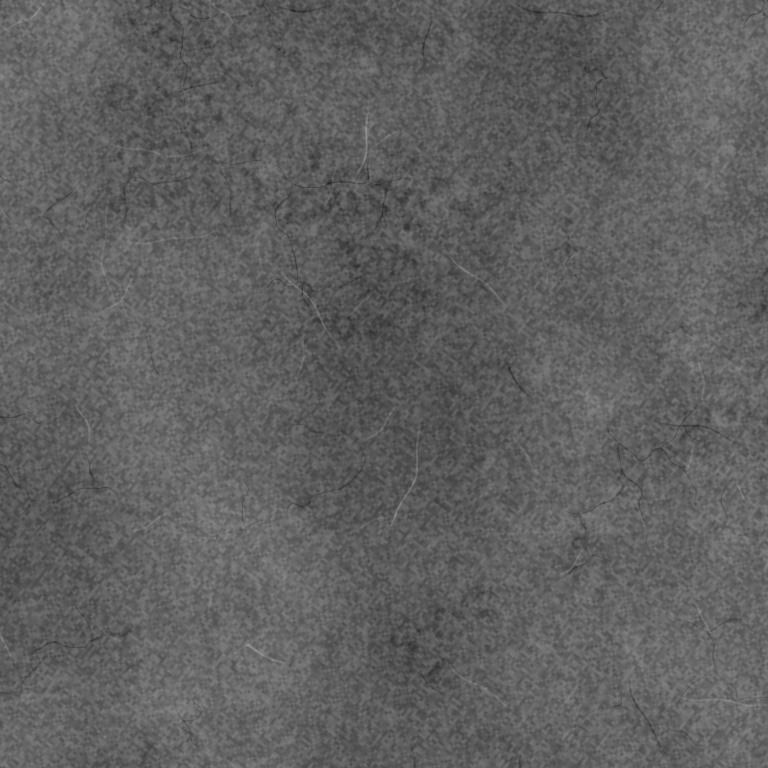
Reproduce this texture procedurally as a WebGL 2 fragment shader.

```glsl
#version 300 es
precision highp float;
// Worn grey concrete: soft stains and streaks under a fine grain, with clusters
// of dark pits, pale flakes, broken cracks taken from warped cellular borders,
// and thin curved scratches scattered over jittered grid cells.

uniform vec2 u_resolution;
out vec4 fragColor;

const float BASE_GREY = 0.377;
const float STAIN_FREQ = 4.5;
const float STAIN_GAIN = 0.17;
const float STREAK_GAIN = 0.07;
const float GRAIN_FREQ = 270.0;
const float GRAIN_GAIN = 0.135;
const float MOTTLE_FREQ = 110.0;
const float MOTTLE_GAIN = 0.055;
const float PIT_FREQ = 85.0;
const float PIT_DEPTH = 0.085;
const float FLAKE_GAIN = 0.032;
const float CRACK_FREQ = 9.0;
const float CRACK_WIDTH = 0.0035;
const float CRACK_DEPTH = 0.085;
const float SCRATCH_WIDTH = 0.0024;
const float SCRATCH_GAIN = 0.13;
const float SCRATCH_ANGLE = -0.95;
const float SCRATCH_SPREAD = 2.2;
const mat2 TURN = mat2(0.8, 0.6, -0.6, 0.8);

float hash(vec2 p) {
    vec3 q = fract(p.xyx * 0.1031);
    q += dot(q, q.yzx + 33.33);
    return fract((q.x + q.y) * q.z);
}

vec2 hash2(vec2 p) {
    return vec2(hash(p), hash(p + 57.7));
}

float noise(vec2 p) {
    vec2 cell = floor(p), f = fract(p);
    f = f * f * (3.0 - 2.0 * f);
    float low = mix(hash(cell), hash(cell + vec2(1, 0)), f.x);
    float high = mix(hash(cell + vec2(0, 1)), hash(cell + vec2(1, 1)), f.x);
    return mix(low, high, f.y);
}

float fbm(vec2 p) {
    float sum = 0.0, gain = 0.533;
    for (int i = 0; i < 4; i++) {
        sum += gain * noise(p);
        p = TURN * p * 2.07 + 11.3;
        gain *= 0.5;
    }
    return sum;
}

vec2 warp(vec2 p) {
    return vec2(noise(p), noise(p + 37.2)) - 0.5;
}

// Gap between the two nearest cell points; zero on the cell borders.
float cellBorder(vec2 p) {
    vec2 cell = floor(p);
    float nearest = 9.0, second = 9.0;
    for (int y = -1; y <= 1; y++)
    for (int x = -1; x <= 1; x++) {
        vec2 id = cell + vec2(x, y);
        float d = length(id + hash2(id) - p);
        second = min(second, max(nearest, d));
        nearest = min(nearest, d);
    }
    return second - nearest;
}

// Signed scratch brightness: mostly pale, some dark, tapered at both ends.
float scratches(vec2 p, float freq, float density, float pixel) {
    p *= freq;
    float width = max(SCRATCH_WIDTH, pixel) * freq;
    vec2 cell = floor(p);
    float sum = 0.0;
    for (int y = -1; y <= 1; y++)
    for (int x = -1; x <= 1; x++) {
        vec2 id = cell + vec2(x, y);
        vec2 shape = hash2(id + 13.1), tone = hash2(id + 91.4);
        float angle = SCRATCH_ANGLE + (shape.x - 0.5) * SCRATCH_SPREAD;
        vec2 axis = vec2(cos(angle), sin(angle));
        vec2 q = p - id - hash2(id);
        q = vec2(dot(q, axis), dot(q, vec2(-axis.y, axis.x)));
        q.y += (tone.y - 0.5) * 1.3 * q.x * q.x + 0.015 * sin(q.x * 14.0 + 6.0 * shape.y);
        float halfLength = mix(0.15, 0.5, shape.y);
        float taper = 1.0 - smoothstep(0.45, 1.0, abs(q.x) / halfLength);
        float line = 1.0 - smoothstep(0.0, width, abs(q.y));
        float strength = tone.x < 0.3 ? -0.75 : mix(0.35, 1.0, tone.y);
        sum += step(hash(id + 29.6), density) * strength * line * taper;
    }
    return sum;
}

void main() {
    float pixel = 1.0 / u_resolution.y;
    vec2 p = gl_FragCoord.xy * pixel;
    float grey = BASE_GREY;

    // Stains, vertical streaks and grain
    grey += STAIN_GAIN * (fbm(p * STAIN_FREQ + 3.7) - 0.5);
    grey += STREAK_GAIN * (fbm(p * vec2(11.0, 2.5) + 21.0) - 0.5);
    grey += GRAIN_GAIN * (noise(TURN * p * GRAIN_FREQ) - 0.5);
    grey += MOTTLE_GAIN * (noise(p * TURN * MOTTLE_FREQ) - 0.5);

    // Dark pits gathered in clusters, and pale flakes
    float cluster = smoothstep(0.5, 0.74, fbm(p * 5.0 + 48.0));
    float pits = smoothstep(0.48, 0.8, fbm(TURN * p * PIT_FREQ));
    grey -= cluster * (PIT_DEPTH * pits + 0.018);
    grey += FLAKE_GAIN * smoothstep(0.68, 0.75, fbm(p * vec2(17.0, 13.0) + 70.0));

    // Broken cracks
    vec2 bent = p + 0.05 * warp(p * 14.0) + 0.018 * warp(p * 55.0);
    float gap = cellBorder(bent * CRACK_FREQ) / CRACK_FREQ;
    float crack = 1.0 - smoothstep(0.0, max(CRACK_WIDTH, 1.5 * pixel), gap);
    float broken = smoothstep(0.54, 0.72, fbm(p * 8.0 + 130.0));
    grey -= CRACK_DEPTH * crack * broken;

    // Long and short scratches
    grey += SCRATCH_GAIN * scratches(p, 5.5, 0.6, pixel);
    grey += 0.7 * SCRATCH_GAIN * scratches(TURN * p + 4.3, 10.0, 0.35, pixel);

    fragColor = vec4(vec3(clamp(grey, 0.0, 1.0)), 1.0);
}
```
